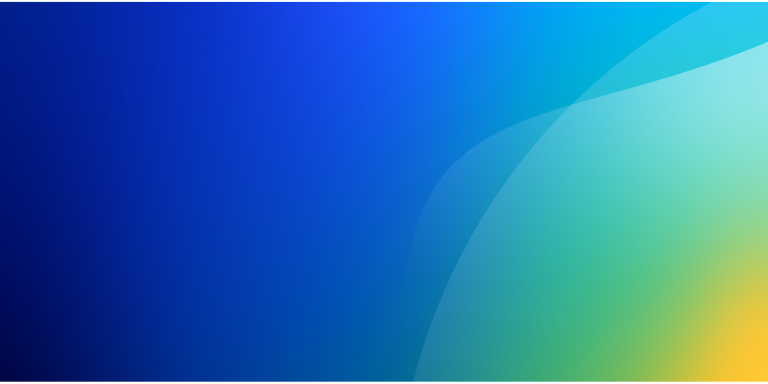
Reproduce this background procedurally as a Shadertoy shader.

```glsl
// A blue to teal to gold gradient with two translucent pale sheets on the right.
// A mesh of five columns by three rows gives the backdrop; a circle and a
// root-shaped curve bound the sheets, and thin white lines close top and bottom.

const int LAST_COLUMN = 4;
const vec3 TOP_ROW[5] = vec3[5](
    vec3(0.00, 0.125, 0.55), vec3(0.04, 0.19, 0.765), vec3(0.105, 0.36, 1.00),
    vec3(0.00, 0.66, 0.96), vec3(0.00, 0.745, 0.94));
const vec3 MIDDLE_ROW[5] = vec3[5](
    vec3(0.00, 0.07, 0.45), vec3(0.02, 0.195, 0.70), vec3(0.04, 0.36, 0.815),
    vec3(0.045, 0.68, 0.68), vec3(0.215, 0.79, 0.575));
const vec3 BOTTOM_ROW[5] = vec3[5](
    vec3(0.00, 0.02, 0.265), vec3(0.00, 0.19, 0.56), vec3(0.00, 0.39, 0.595),
    vec3(0.255, 0.67, 0.36), vec3(1.00, 0.745, 0.08));

const vec3 GOLD = vec3(1.00, 0.76, 0.13);
const vec2 GLOW_CENTER = vec2(2.0, 0.0);
const vec2 GLOW_RADIUS = vec2(0.17, 0.33);

const vec2 DISC_CENTER = vec2(2.576, -0.373);
const float DISC_RADIUS = 1.547;
const vec2 DISC_ALPHA = vec2(0.08, 0.17);      // at the bottom, at the top

const float WAVE_START = 1.05;
const vec4 WAVE_SHAPE = vec4(0.156, 1.625, -1.373, 0.505); // 1, sqrt(t), t, t*t
const vec2 WAVE_ALPHA = vec2(0.12, 0.47);      // at the left, at the right
const vec2 WAVE_FADE = vec2(0.20, 0.80);       // heights where it fades in

const float TOP_LINE = 0.005;
const float BOTTOM_LINE = 0.006;

// Smooth coverage of a shape whose inside has positive distance
float coverage(float distanceInside, float pixel) {
    return clamp(distanceInside / pixel + 0.5, 0.0, 1.0);
}

// Quadratic blend through the three rows of one mesh column
vec3 meshColumn(int column, float y) {
    int i = clamp(column, 0, LAST_COLUMN);
    return BOTTOM_ROW[i] * 2.0 * (y - 0.5) * (y - 1.0)
         + MIDDLE_ROW[i] * 4.0 * y * (1.0 - y)
         + TOP_ROW[i] * 2.0 * y * (y - 0.5);
}

// Catmull-Rom blend across the columns
vec3 meshGradient(vec2 p) {
    float x = clamp(p.x * 0.5, 0.0, 0.9999) * float(LAST_COLUMN);
    int i = int(floor(x));
    float t = fract(x);
    vec3 a = meshColumn(i - 1, p.y);
    vec3 b = meshColumn(i, p.y);
    vec3 c = meshColumn(i + 1, p.y);
    vec3 d = meshColumn(i + 2, p.y);
    vec3 cubic = 3.0 * (b - c) + d - a;
    vec3 square = 2.0 * a - 5.0 * b + 4.0 * c - d;
    return clamp(b + 0.5 * t * (c - a + t * (square + t * cubic)), 0.0, 1.0);
}

// Approximate distance below the wave: height gap divided by slope length
float waveDistance(vec2 p) {
    float t = max(p.x - WAVE_START, 0.0001);
    float root = sqrt(t);
    float height = dot(WAVE_SHAPE, vec4(1.0, root, t, t * t));
    float slope = dot(WAVE_SHAPE.yzw, vec3(0.5 / root, 1.0, 2.0 * t));
    return (height - p.y) / sqrt(1.0 + slope * slope);
}

void mainImage(out vec4 fragColor, in vec2 fragCoord) {
    vec2 p = fragCoord / iResolution.xy * vec2(2.0, 1.0);
    float pixel = 1.0 / iResolution.y;

    // Backdrop and corner glow
    vec3 color = meshGradient(p);
    vec2 glowOffset = (p - GLOW_CENTER) / GLOW_RADIUS;
    color = mix(color, GOLD, exp(-dot(glowOffset, glowOffset)));

    // Large disc sheet
    float disc = coverage(DISC_RADIUS - length(p - DISC_CENTER), pixel);
    color = mix(color, vec3(1.0), disc * mix(DISC_ALPHA.x, DISC_ALPHA.y, p.y));

    // Wave sheet, strongest toward the upper right
    float wave = coverage(waveDistance(p), pixel) * step(WAVE_START, p.x);
    float strength = mix(WAVE_ALPHA.x, WAVE_ALPHA.y, smoothstep(1.3, 2.0, p.x));
    strength *= smoothstep(WAVE_FADE.x, WAVE_FADE.y, p.y);
    color = mix(color, vec3(1.0), wave * strength);

    // White border lines
    float border = max(coverage(BOTTOM_LINE - p.y, pixel),
                       coverage(p.y - 1.0 + TOP_LINE, pixel));
    fragColor = vec4(mix(color, vec3(1.0), border), 1.0);
}
```
